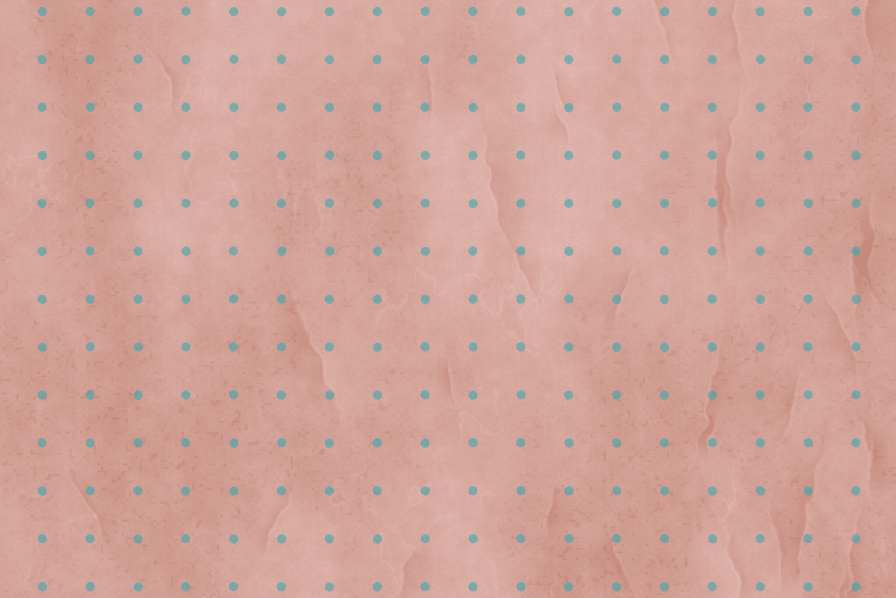
A Shadertoy shader for this pattern:

```glsl
// Teal polka dots, 18 columns by 13 rows, printed on crumpled pink paper.
// Dots are a repeated circle distance; the paper is layered value noise with
// a loop of scattered folds, each sharp on one side and fading on the other.

float hash(vec2 p) {
    return fract(sin(dot(p, vec2(127.1, 311.7))) * 43758.5453);
}

float noise(vec2 p) {
    vec2 i = floor(p), f = fract(p);
    f = f * f * (3.0 - 2.0 * f);
    return mix(mix(hash(i), hash(i + vec2(1, 0)), f.x),
               mix(hash(i + vec2(0, 1)), hash(i + vec2(1, 1)), f.x), f.y);
}

float fbm(vec2 p) {
    float sum = 0.0, amp = 0.5;
    for (int i = 0; i < 5; i++) {
        sum += amp * noise(p);
        p = mat2(1.6, 1.2, -1.2, 1.6) * p + 7.3;
        amp *= 0.5;
    }
    return sum / 0.97;
}

// Signed shading of scattered, mostly upright folds: dark flank, pale crest
float folds(vec2 p, float aspect) {
    float wobble = 0.05 * (fbm(p * vec2(9.0, 7.0) + 40.0) - 0.5)
                 + 0.012 * (noise(p * 38.0) - 0.5);
    float shade = 0.0;
    for (int i = 0; i < 34; i++) {
        float k = float(i);
        vec2 center = vec2(aspect * pow(hash(vec2(k, 1.3)), 0.75), hash(vec2(k, 2.7)));
        vec2 q = p - center;
        float lean = mix(-0.5, 0.3, hash(vec2(k, 3.1)));
        float side = hash(vec2(k, 4.9)) < 0.5 ? -1.0 : 1.0;
        float reach = mix(0.05, 0.17, hash(vec2(k, 5.7)));
        float width = mix(0.008, 0.035, hash(vec2(k, 6.1)));
        float taper = smoothstep(1.0, 0.1, abs(q.y) / reach);
        float d = side * (q.x - lean * q.y + wobble);
        float flank = smoothstep(-0.001, 0.004, d) * exp(-max(d, 0.0) / (width * taper + 0.002));
        float crest = exp(-abs(d + 0.002) / 0.002);
        shade += taper * (0.2 * crest - 0.42 * flank);
    }
    return max(shade, -0.6);
}

// Paper lightness from 0 (stained) to 1 (pale)
float paperTone(vec2 p, float aspect) {
    vec2 warp = vec2(fbm(p * 4.0), fbm(p * 4.0 + 19.0)) - 0.5;
    float stain = fbm((p + 0.12 * warp) * vec2(6.5, 3.2) + 3.0);
    float tone = 0.66 + 0.95 * (stain - 0.5) + folds(p, aspect);

    // Fine pale creases, only in some areas
    float ridge = abs(fbm((p + 0.1 * warp) * vec2(7.0, 4.5) + 61.0) - 0.5);
    tone += 0.16 * smoothstep(0.012, 0.0, ridge) * smoothstep(0.45, 0.7, noise(p * 6.0 + 11.0));

    // Mottling, dark specks gathered in the stains, and grain
    tone += 0.3 * (fbm(p * 45.0) - 0.5);
    float speck = smoothstep(0.72, 0.95, noise(p * 170.0)) * smoothstep(0.6, 0.35, stain);
    tone -= 0.28 * speck;
    tone += 0.16 * (noise(p * 310.0 + 5.0) - 0.5);
    return clamp(tone, 0.0, 1.1);
}

// Coverage of the dot grid, with slight print drift and worn rims
float dots(vec2 p, float pixel) {
    vec2 g = (p - vec2(0.0706, 0.0188)) / vec2(0.08005, 0.08016);
    vec2 cell = floor(g + 0.5);
    vec2 drift = vec2(hash(cell + 0.4), hash(cell + 8.2)) - 0.5;
    float d = length((g - cell) * 0.0801 - 0.0008 * drift) - 0.0076;
    d += 0.0008 * (noise(p * 260.0) - 0.5);
    return smoothstep(0.7 * pixel, -0.7 * pixel, d);
}

void mainImage(out vec4 fragColor, in vec2 fragCoord) {
    vec2 p = fragCoord / iResolution.y;
    float tone = paperTone(p, iResolution.x / iResolution.y);
    vec3 paper = mix(vec3(0.775, 0.54, 0.485), vec3(0.873, 0.705, 0.675), tone);
    vec3 ink = vec3(0.47, 0.65, 0.66) + 0.06 * (tone - 0.65);
    fragColor = vec4(mix(paper, ink, 0.97 * dots(p, 1.0 / iResolution.y)), 1.0);
}
```
